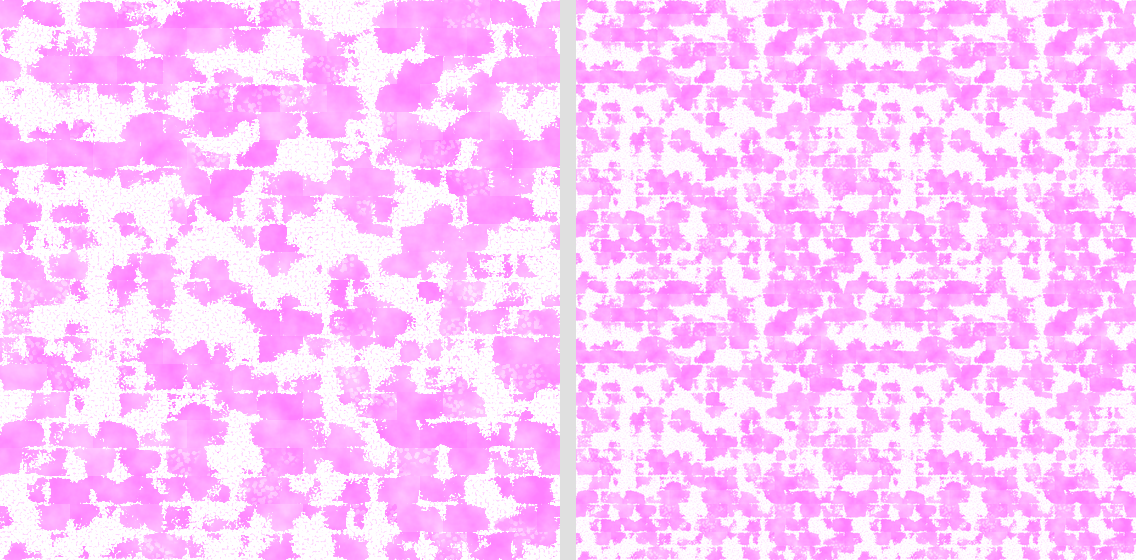
Left: one tile. Right: repeated 2 by 2.
This texture is drawn by a Shadertoy shader. Its source:

```glsl
// Tiling pink brickwork under ragged, speckled patches of white plaster.
#define BRICKS vec2(12.0, 20.0)  // bricks per canvas; the row count is even
#define PATCH_FREQ 13.0          // plaster patches per canvas
#define GRAIN_FREQ 230.0         // speckles per canvas
#define CHIP_FREQ 96.0           // pale chips per canvas
#define PLASTER_BIAS 0.16        // higher covers more brick
#define JOINT_DEPTH 0.30         // how strongly plaster fills the joints
#define RAGGEDNESS 0.25          // roughness of the plaster rim
#define EDGE_SOFTNESS 0.035
#define PINK_LEVEL 0.635         // mean green value of the bricks
#define SPECKLE_DEPTH 0.17       // pink tint of the plaster grain

float rand(vec2 p) {
    vec3 q = fract((p.xyx + 17.0) * 0.1031);
    q += dot(q, q.yzx + 33.33);
    return fract((q.x + q.y) * q.z);
}

// Slope of one lattice corner, wrapped to the period.
float corner(vec2 cell, vec2 offset, float period, float seed) {
    float angle = 6.28318 * rand(mod(cell, period) + seed);
    return dot(vec2(cos(angle), sin(angle)), offset);
}

// Gradient noise that repeats once per canvas.
float noise(vec2 uv, float freq, float seed) {
    vec2 p = uv * freq, i = floor(p), f = p - i;
    vec2 s = f * f * f * (f * (f * 6.0 - 15.0) + 10.0);
    vec2 e = vec2(1.0, 0.0);
    float low = mix(corner(i, f, freq, seed),
                    corner(i + e, f - e, freq, seed), s.x);
    float high = mix(corner(i + e.yx, f - e.yx, freq, seed),
                     corner(i + 1.0, f - 1.0, freq, seed), s.x);
    return mix(low, high, s.y);
}

float layered(vec2 uv, float freq, float seed) {
    float sum = 0.0, gain = 1.0;
    for (int k = 0; k < 5; k++) {
        sum += gain * noise(uv, freq, seed);
        freq *= 2.0;
        gain *= 0.5;
        seed += 31.0;
    }
    return sum;
}

// Distance to the nearest scattered point, in cells.
float cellular(vec2 uv, float freq) {
    vec2 p = uv * freq, i = floor(p);
    float nearest = 2.0;
    for (int y = -1; y <= 1; y++)
    for (int x = -1; x <= 1; x++) {
        vec2 cell = i + vec2(x, y), id = mod(cell, freq);
        vec2 point = cell + vec2(rand(id + 211.0), rand(id + 347.0));
        nearest = min(nearest, distance(p, point));
    }
    return nearest;
}

void mainImage(out vec4 fragColor, in vec2 fragCoord) {
    vec2 uv = fragCoord / iResolution.xy;

    // Running bond: every other row is shifted by half a brick.
    vec2 grid = uv * BRICKS;
    grid.x += 0.5 * mod(floor(grid.y), 2.0);
    vec2 brick = mod(floor(grid), BRICKS);
    vec2 local = fract(grid);
    vec2 rim = min(local, 1.0 - local) / BRICKS;
    float body = smoothstep(0.0, 0.012, rim.x) * smoothstep(0.0, 0.007, rim.y);

    // Cloudy brick tone, with pale chips on some bricks.
    float tone = PINK_LEVEL + 0.16 * layered(uv, 17.0, 5.0)
               + 0.14 * (rand(brick + 71.0) - 0.5);
    float chipped = step(0.82, rand(brick + 133.0))
                  * smoothstep(-0.2, 0.15, noise(uv, 29.0, 53.0));
    float chipShape = cellular(uv, CHIP_FREQ) + 0.3 * noise(uv, 190.0, 61.0);
    tone += 0.14 * chipped * (1.0 - smoothstep(0.3, 0.48, chipShape));
    tone = clamp(tone, 0.5, 0.9);

    // Plaster settles in joints, on low bricks and in broad drifts.
    float grain = noise(uv, GRAIN_FREQ, 19.0);
    float plaster = PLASTER_BIAS + layered(uv, PATCH_FREQ, 101.0)
                  + 0.35 * noise(uv, 3.0, 7.0)
                  + 0.25 * (rand(brick) - 0.5)
                  - JOINT_DEPTH * body + RAGGEDNESS * grain;
    float cover = smoothstep(-EDGE_SOFTNESS, EDGE_SOFTNESS, plaster);
    float speckle = smoothstep(0.1, 0.45, noise(uv, GRAIN_FREQ, 83.0));
    float white = 1.0 - SPECKLE_DEPTH * speckle;

    fragColor = vec4(1.0, mix(tone, white, cover), 1.0, 1.0);
}
```
